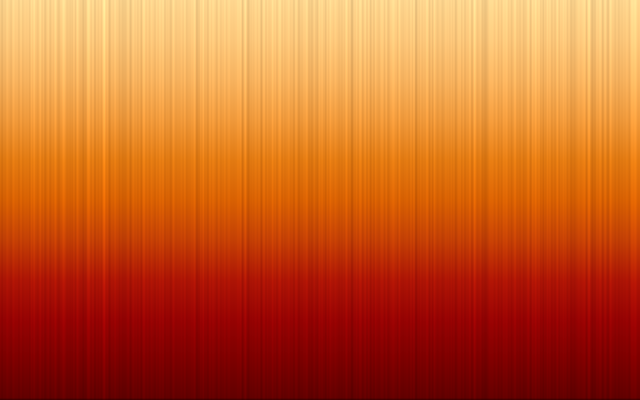
Write a WebGL 2 fragment shader that draws this background.

```glsl
#version 300 es
precision highp float;

uniform vec2 u_resolution;
out vec4 fragColor;

// Evenly spaced colours, from the bottom to the top
const int STOPS = 11;
const vec3 RAMP[STOPS] = vec3[STOPS](
    vec3(0.38, 0.00, 0.00),
    vec3(0.49, 0.00, 0.00),
    vec3(0.59, 0.01, 0.01),
    vec3(0.68, 0.08, 0.02),
    vec3(0.77, 0.25, 0.02),
    vec3(0.85, 0.38, 0.01),
    vec3(0.89, 0.48, 0.07),
    vec3(0.94, 0.60, 0.23),
    vec3(0.97, 0.70, 0.37),
    vec3(0.99, 0.78, 0.48),
    vec3(1.00, 0.84, 0.56));

const int STREAK_OCTAVES = 5;
const float BASE_FREQUENCY = 17.3;   // cells across the canvas
const float FREQUENCY_STEP = 1.93;
const float BASE_WEIGHT = 0.28;
const float WEIGHT_STEP = 1.4;
const float STREAK_CONTRAST = 0.15;
const float STREAK_SHIFT = 0.018;    // vertical displacement of the ramp
const float EDGE_HEIGHT = 0.006;
const float EDGE_SHADE = 0.65;

// Random slope in [-1, 1] for a lattice cell
float slope(float cell) {
    return fract(sin(cell * 127.1 + 31.7) * 4375.85) * 2.0 - 1.0;
}

// One-dimensional gradient noise
float gradientNoise(float x) {
    float cell = floor(x);
    float t = x - cell;
    float fade = t * t * t * (t * (t * 6.0 - 15.0) + 10.0);
    return mix(slope(cell) * t, slope(cell + 1.0) * (t - 1.0), fade);
}

// Layered streaks; octaves too fine for the pixel width fade out
float streaks(float x, float pixelWidth) {
    float sum = 0.0;
    float frequency = BASE_FREQUENCY;
    float weight = BASE_WEIGHT;
    for (int i = 0; i < STREAK_OCTAVES; i++) {
        float visible = 1.0 - smoothstep(0.5, 1.0, frequency * pixelWidth);
        sum += weight * visible * gradientNoise(x * frequency + float(i) * 41.37);
        frequency *= FREQUENCY_STEP;
        weight *= WEIGHT_STEP;
    }
    return sum;
}

vec3 ramp(float height) {
    float position = clamp(height, 0.0, 1.0) * float(STOPS - 1);
    int index = min(int(position), STOPS - 2);
    return mix(RAMP[index], RAMP[index + 1], position - float(index));
}

void main() {
    vec2 uv = gl_FragCoord.xy / u_resolution;
    float streak = streaks(uv.x, 1.0 / u_resolution.x);

    // Streaks nudge the ramp as well as its brightness
    vec3 color = ramp(uv.y + STREAK_SHIFT * streak);
    color *= 1.0 + STREAK_CONTRAST * streak;

    // Thin shade along the lower edge
    color *= mix(EDGE_SHADE, 1.0, smoothstep(0.0, EDGE_HEIGHT, uv.y));

    fragColor = vec4(clamp(color, 0.0, 1.0), 1.0);
}
```
